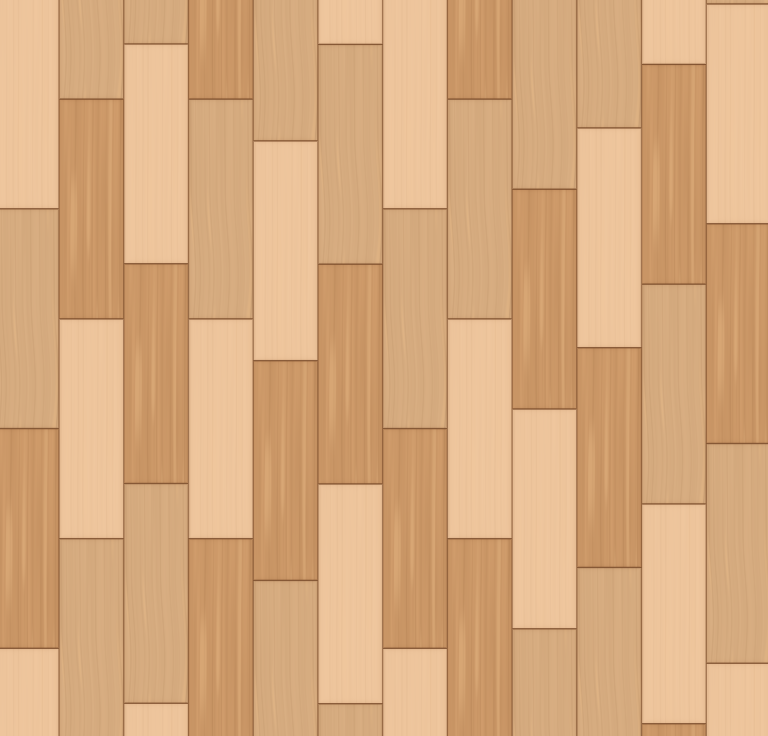
A Shadertoy shader for this texture:

```glsl
// Vertical strip parquet: twelve staggered columns of wooden planks in three tones.
// Each column has its own shift and tone order; stretched value noise gives
// the grain, and distances to the plank border give the seams and soft edges.

const float COLUMNS = 11.866;       // columns per canvas width
const float COLUMN_SHIFT = 0.088;   // part of the first column cut off at the left
const float PLANK_LENGTH = 0.2986;  // in canvas heights
const float SEAM_HALF_WIDTH = 0.0009;

const vec3 LIGHT_WOOD = vec3(0.932, 0.772, 0.612);
const vec3 MID_WOOD   = vec3(0.838, 0.672, 0.500);
const vec3 DARK_WOOD  = vec3(0.797, 0.595, 0.405);
const vec3 PALE_FIBRE = vec3(0.925, 0.745, 0.540);
const vec3 SEAM       = vec3(0.480, 0.300, 0.170);

// Top of a light plank in each column, in plank lengths from the canvas top
const float LIGHT_TOP[12] = float[12](
    -0.05, 1.451, 0.2, 1.451, 0.641, 2.202,
    -0.05, 1.451, 1.861, 0.582, 2.293, 0.018);

// Downward tone order: 1 is light, mid, dark; -1 is light, dark, mid
const float TONE_ORDER[12] = float[12](
    1.0, 1.0, -1.0, -1.0, -1.0, 1.0,
    1.0, -1.0, 1.0, -1.0, -1.0, -1.0);

float hash(vec2 p) {
    return fract(sin(dot(p, vec2(127.1, 311.7))) * 43758.5453);
}

float noise(vec2 p) {
    vec2 i = floor(p);
    vec2 f = fract(p);
    f = f * f * (3.0 - 2.0 * f);
    float low  = mix(hash(i), hash(i + vec2(1.0, 0.0)), f.x);
    float high = mix(hash(i + vec2(0.0, 1.0)), hash(i + vec2(1.0, 1.0)), f.x);
    return mix(low, high, f.y);
}

// Thin dark lines, one jittered line per cell across the plank
float veins(float x, float count, float seed) {
    float cell = floor(x * count);
    float centre = 0.2 + 0.6 * hash(vec2(cell, seed));
    float strength = hash(vec2(cell, seed + 5.0));
    return strength * (1.0 - smoothstep(0.03, 0.16, abs(fract(x * count) - centre)));
}

// Wood of one plank; local runs from 0 to 1 across and along it
vec3 plankColor(vec2 local, float tone) {
    float seed = 17.0 * tone + 3.0;
    bool isLight = tone < 0.5;
    bool isMid = tone > 0.5 && tone < 1.5;
    vec3 wood = isLight ? LIGHT_WOOD : (isMid ? MID_WOOD : DARK_WOOD);
    float contrast = isLight ? 0.016 : (isMid ? 0.035 : 0.075);
    float paleAmount = isLight ? 0.08 : (isMid ? 0.40 : 0.38);
    float bend = isMid ? 0.10 : 0.025;

    float x = local.x + bend * (noise(vec2(seed, local.y * 2.5)) - 0.5);
    float fibre = noise(vec2(x * 20.0 + seed, local.y * 1.5)) - 0.5;
    float fine = noise(vec2(x * 48.0 + seed, local.y * 2.5 + 9.0)) - 0.5;
    float pale = smoothstep(0.72, 0.95, noise(vec2(x * 15.0 + seed, local.y * 1.8 + 4.0)));

    wood *= 1.0 + contrast * (fibre + 0.5 * fine) * vec3(0.8, 1.0, 1.3);
    wood *= 1.0 - (0.02 + 0.5 * contrast) * veins(x, 9.0, seed) * vec3(0.8, 1.0, 1.3);
    return mix(wood, PALE_FIBRE, paleAmount * pale);
}

// Smoothed coverage of a line at the given distance
float lineMask(float dist, float halfWidth, float pixel) {
    return clamp((halfWidth - dist) / pixel + 0.5, 0.0, 1.0);
}

void mainImage(out vec4 fragColor, in vec2 fragCoord) {
    vec2 uv = fragCoord / iResolution.xy;
    float pixel = 1.0 / iResolution.x;
    float aspect = iResolution.y / iResolution.x;

    // Column, plank and tone
    float across = uv.x * COLUMNS + COLUMN_SHIFT;
    int column = clamp(int(floor(across)), 0, 11);
    float along = (1.0 - uv.y) / PLANK_LENGTH - LIGHT_TOP[column];
    float tone = mod(floor(along) * TONE_ORDER[column], 3.0);
    vec2 local = fract(vec2(across, along));

    // Distances to the plank border, in canvas widths
    vec2 border = min(local, 1.0 - local) * vec2(1.0 / COLUMNS, PLANK_LENGTH * aspect);

    // Wood, darkened softly towards its border
    vec3 color = plankColor(local, tone);
    float edge = exp(-min(border.x, border.y) / 0.0022);
    color *= 1.0 - 0.09 * edge * vec3(0.7, 1.0, 1.3);

    // Seams: the end joints are darker than the long sides
    float sideSeam = 0.62 * lineMask(border.x, SEAM_HALF_WIDTH, pixel);
    float endSeam = 0.85 * lineMask(border.y, SEAM_HALF_WIDTH, pixel);
    color = mix(color, SEAM, max(sideSeam, endSeam));

    fragColor = vec4(color, 1.0);
}
```
